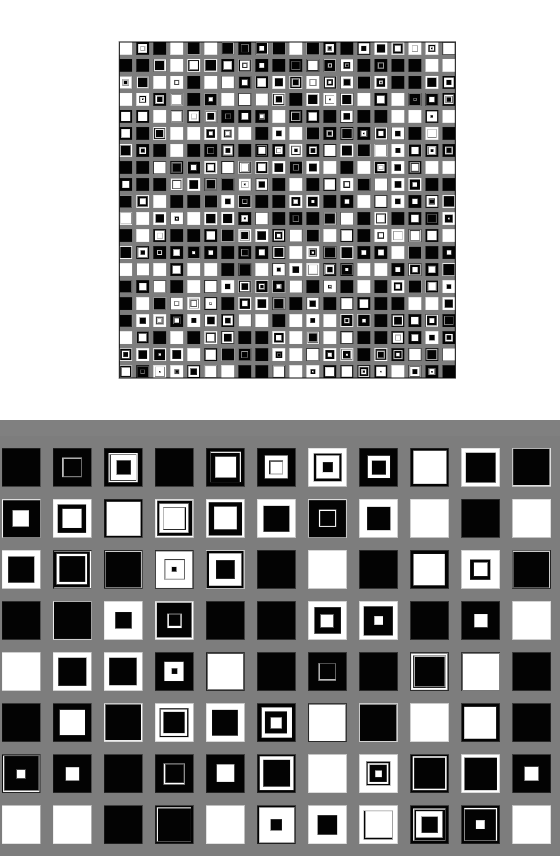
Top, the full canvas; bottom, a detail of the centre.
This pattern is drawn by a WebGL 1 fragment shader. Its source:

```glsl
precision highp float;

// A framed square holding a 20 x 20 grid of small tiles on grey, on white paper.
// Each tile nests random black and white squares: the insets lean towards thin
// rings, and every layer is nudged off centre to leave uneven slivers.

uniform vec2 u_resolution;

// Lengths are fractions of the canvas height.
const float TILES = 20.0;
const float SIDE = 0.8;                              // side of the framed square
const vec2 PANEL_SHIFT = vec2(0.0174, 0.0);          // square centre from canvas centre
const float GAP_RATIO = 1.0 / 3.0;                   // gap over tile width
const float TILE = SIDE / (TILES + (TILES - 1.0) * GAP_RATIO);
const float GAP = TILE * GAP_RATIO;
const float PITCH = TILE + GAP;
const float FRAME_WIDTH = 0.0023;

const int MAX_RINGS = 4;
const float RING_CHANCE = 0.66;                      // chance of one more nested square
const float BLACK_CHANCE = 0.54;                     // chance of a black outer square
const float MIN_INSET = 0.03;                        // insets over half the tile width
const float MAX_INSET = 0.68;
const float INSET_BIAS = 2.2;                        // higher gives thinner rings
const float NUDGE = 0.05;                            // off-centre shift over half the tile

const float PAPER = 1.0;
const float GROUND = 0.49;
const float WHITE = 1.0;
const float BLACK = 0.012;

float hash(vec2 cell, float salt) {
    vec3 q = fract(vec3(cell.xy, salt) * vec3(0.1031, 0.1130, 0.0973));
    q += dot(q, q.yzx + 33.33);
    return fract((q.x + q.y) * q.z);
}

float squareDistance(vec2 p, float halfSide) {
    vec2 d = abs(p) - halfSide;
    return max(d.x, d.y);
}

float coverage(float dist, float pixel) {
    return clamp(0.5 - dist / pixel, 0.0, 1.0);
}

// Shade of one tile, with p measured from the tile centre.
float tileShade(vec2 p, vec2 cell, float pixel) {
    float halfTile = 0.5 * TILE;
    float black = step(hash(cell, 1.0), BLACK_CHANCE);
    float shade = mix(GROUND, mix(WHITE, BLACK, black),
                      coverage(squareDistance(p, halfTile), pixel));
    float size = 1.0;
    for (int i = 0; i < MAX_RINGS; i++) {
        float salt = 10.0 + 7.0 * float(i);
        if (hash(cell, salt) > RING_CHANCE) break;
        float inset = pow(hash(cell, salt + 1.0), INSET_BIAS);
        size -= mix(MIN_INSET, MAX_INSET, inset);
        if (size < 0.1) break;

        vec2 nudge = vec2(hash(cell, salt + 2.0), hash(cell, salt + 3.0)) - 0.5;
        vec2 q = p - nudge * NUDGE * TILE * 0.5;
        black = 1.0 - black;
        shade = mix(shade, mix(WHITE, BLACK, black),
                    coverage(squareDistance(q, size * halfTile), pixel));
    }
    return shade;
}

void main() {
    float pixel = 1.0 / u_resolution.y;
    vec2 p = (gl_FragCoord.xy - 0.5 * u_resolution) * pixel - PANEL_SHIFT;

    // Outer tiles sit flush with the square, so cells split at mid-gap.
    vec2 corner = p + 0.5 * SIDE;
    vec2 cell = clamp(floor((corner + 0.5 * GAP) / PITCH), 0.0, TILES - 1.0);
    vec2 local = corner - cell * PITCH - 0.5 * TILE;

    // Paper, panel, then the frame line on the panel edge.
    float edge = squareDistance(p, 0.5 * SIDE);
    float shade = mix(PAPER, tileShade(local, cell, pixel), coverage(edge, pixel));
    shade = mix(shade, BLACK, coverage(abs(edge) - 0.5 * FRAME_WIDTH, pixel));

    gl_FragColor = vec4(vec3(shade), 1.0);
}
```
